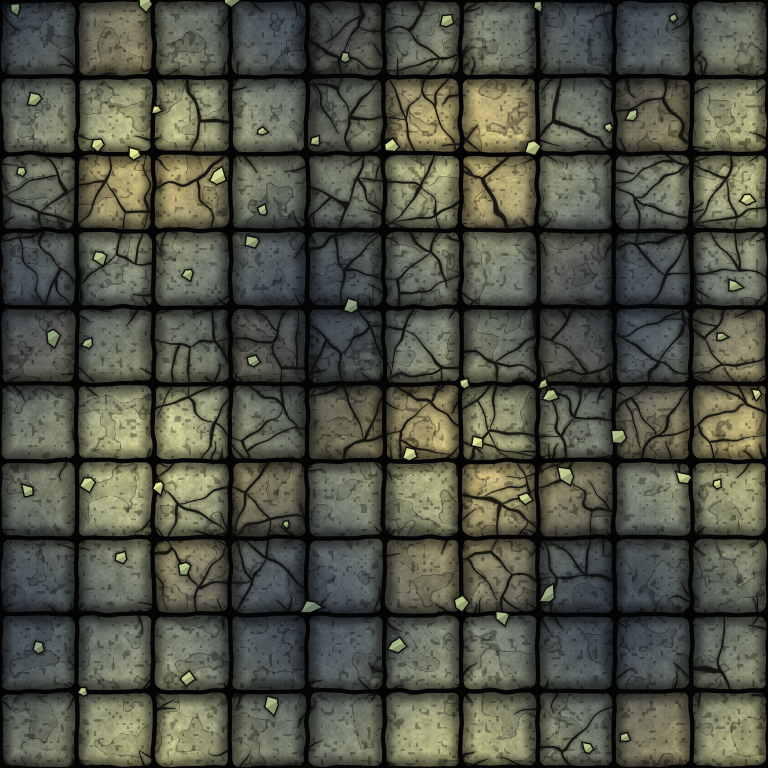
Reproduce this texture procedurally as a Shadertoy shader.

```glsl
// Worn dungeon floor: ten by ten rounded stone slabs with black joints, lit by a
// repeating warm glow. Segment distances draw the crack webs and joint splinters,
// value noise stains the stone, and small faceted pebbles lie on top.

const float TAU = 6.2831853;

float rand(vec2 p) {
    return fract(sin(dot(p, vec2(127.1, 311.7))) * 43758.5453);
}

vec2 rand2(vec2 p) {
    return vec2(rand(p), rand(p + 17.3));
}

vec2 dir(float angle) {
    return vec2(cos(angle), sin(angle));
}

float noise(vec2 p) {
    vec2 i = floor(p), f = fract(p);
    f = f * f * (3.0 - 2.0 * f);
    return mix(mix(rand(i), rand(i + vec2(1, 0)), f.x),
               mix(rand(i + vec2(0, 1)), rand(i + vec2(1, 1)), f.x), f.y);
}

// Distance to a crack that narrows from a to b
float crack(vec2 p, vec2 a, vec2 b, float width) {
    vec2 e = b - a;
    float t = clamp(dot(p - a, e) / dot(e, e), 0.0, 1.0);
    return length(p - a - e * t) - width * (1.0 - 0.7 * t);
}

// Corner i of the uneven ring inside a shattered block
vec2 knot(vec2 block, float i) {
    vec2 r = rand2(block * 9.0 + mod(i, 8.0) * 1.7);
    return mix(0.5, 0.85, r.x) * dir((i + 0.6 * r.y) * TAU / 8.0);
}

// Ring, spokes and forks spread over two by two slabs
float crackWeb(vec2 p, vec2 block) {
    float d = 1.0;
    for (float i = 0.0; i < 8.0; i++) {
        vec2 k = knot(block, i);
        vec2 outer = 2.1 * knot(block + 31.0, i);
        d = min(d, crack(p, k, knot(block, i + 1.0), 0.017));
        d = min(d, crack(p, k, outer, 0.019));
        if (rand(block + i * 3.1) > 0.5) d = min(d, crack(p, k, vec2(0.08), 0.018));
        else d = min(d, crack(p, mix(k, outer, 0.3), 1.7 * knot(block + 53.0, i + 1.0), 0.014));
    }
    return d;
}

// Three cracks meeting inside one slab
float crackFork(vec2 p, vec2 slab) {
    vec2 hub = (rand2(slab + 4.0) - 0.5) * 0.6;
    float d = 1.0, turn = rand(slab + 8.0) * TAU;
    for (float i = 0.0; i < 3.0; i++) {
        float angle = turn + i * 2.1 + rand(slab + i) * 0.9;
        d = min(d, crack(p, hub, hub + 1.2 * dir(angle), 0.027 - 0.006 * i));
    }
    return d;
}

// Short splinters leaving the joints near each crossing
float splinters(vec2 p) {
    vec2 v = floor(p + 0.5);
    float d = 1.0;
    for (float i = 0.0; i < 5.0; i++) {
        vec2 r = rand2(v * 7.0 + i * 2.3);
        vec2 start = v + dir(floor(r.x * 4.0) * TAU / 4.0) * 0.22 * r.y;
        float angle = TAU * rand(v + i * 5.7);
        d = min(d, crack(p, start, start + dir(angle) * mix(0.12, 0.28, r.y), 0.016));
    }
    return d;
}

void mainImage(out vec4 fragColor, in vec2 fragCoord) {
    vec2 p = fragCoord / iResolution.xy * 10.0;
    float px = 7.0 / iResolution.y;

    // Slab outline with hand-drawn wobble
    vec2 wobble = vec2(noise(p * 5.0), noise(p * 5.0 + 40.0)) - 0.5;
    vec2 q = p + 0.035 * wobble;
    vec2 slab = floor(q), local = fract(q) - 0.5;
    vec2 corner = abs(local) - 0.385;
    float edge = length(max(corner, 0.0)) + min(max(corner.x, corner.y), 0.0) - 0.086;

    // Stone colour: cool hollows and warm pools of light, four slabs apart
    float glow = 0.5 + 0.25 * (cos((p.x - 2.0) * TAU / 4.0) + cos(p.y * TAU / 4.0));
    vec3 color = mix(vec3(0.27, 0.31, 0.345), vec3(0.75, 0.75, 0.54), pow(glow, 1.3));
    color *= 0.93 + 0.16 * rand(slab);
    color *= mix(vec3(1), vec3(1.05, 0.97, 0.9), step(0.8, rand(slab + 3.0)));

    // Mottling, outlined stains and pits
    color *= 0.84 + 0.18 * noise(p * 9.0) + 0.16 * noise(p * 32.0);
    float stain = noise(p * 3.6 + slab * 5.0 + 0.7 * wobble) + 0.12 * noise(p * 14.0);
    color *= 1.0 - 0.1 * smoothstep(0.73, 0.76, stain);
    color *= 1.0 - 0.27 * (1.0 - smoothstep(0.008, 0.03, abs(stain - 0.75)));
    color *= 1.0 - 0.3 * smoothstep(0.72, 0.85, noise(p * 21.0 + 9.0));
    color *= mix(0.5, 1.0, smoothstep(0.0, 0.2, -edge));

    // Cracks and joints in black ink with a soft shade beside them
    vec2 bent = p + 0.12 * wobble;
    vec2 block = floor(p / 2.0);
    float ink = splinters(bent);
    if (rand(block + 2.0) < 0.36) ink = min(ink, crackWeb(bent - block * 2.0 - 1.0, block));
    else if (rand(slab + 6.0) < 0.2) ink = min(ink, crackFork(local + 0.1 * wobble, slab));
    color *= 1.0 - 0.3 * exp(-max(ink, 0.0) * 28.0);
    color = mix(color, vec3(0.05, 0.05, 0.045), 0.9 * (1.0 - smoothstep(-px, px, ink)));
    color = mix(color, vec3(0.015), smoothstep(-px, px, edge));

    // Pebbles: irregular five-sided chips, free to overlap the joints
    for (int k = 0; k < 9; k++) {
        vec2 cell = floor(p) + vec2(k % 3, k / 3) - 1.0;
        if (rand(cell + 11.0) > 0.6) continue;
        vec2 d = p - cell - rand2(cell + 23.0);
        float size = mix(0.035, 0.085, rand(cell + 5.0)), chip = -1.0;
        for (float i = 0.0; i < 5.0; i++) {
            float angle = i * TAU / 5.0 + rand(cell + i * 1.3);
            chip = max(chip, dot(d, dir(angle)) - size * mix(0.7, 1.1, rand(cell - i)));
        }
        vec3 chipColor = mix(vec3(0.42, 0.5, 0.4), vec3(0.76, 0.78, 0.5), glow);
        chipColor *= 0.95 + 0.25 * smoothstep(-0.01, 0.01, d.y - 0.6 * d.x);
        color *= 1.0 - 0.3 * (1.0 - smoothstep(0.0, 0.07, chip));
        color = mix(color, vec3(0.04), 1.0 - smoothstep(-px, px, chip - 0.018));
        color = mix(color, chipColor, 1.0 - smoothstep(-px, px, chip));
    }
    fragColor = vec4(color, 1.0);
}
```
